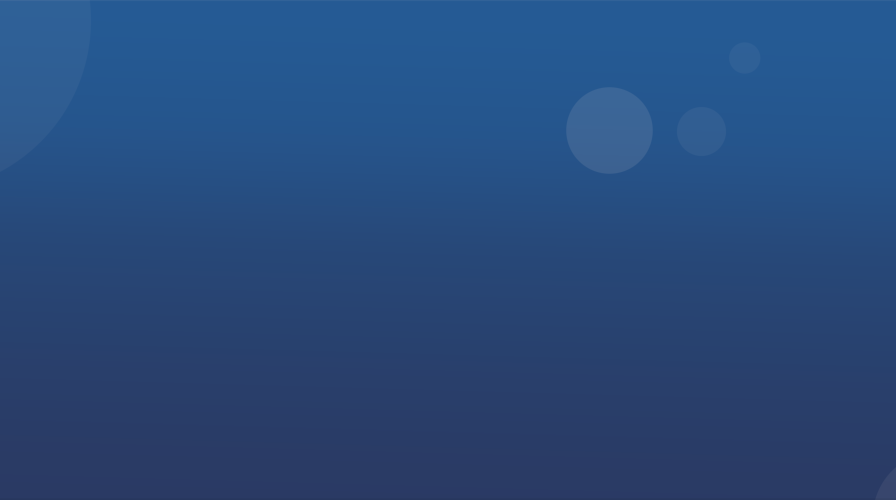
Write a Shadertoy shader that draws this background.

```glsl
// Deep blue vertical gradient with a few pale translucent discs.

// Soft-edged coverage of a disc; lengths are in canvas heights.
float disc(vec2 p, vec2 center, float radius) {
    float edge = 0.75 / iResolution.y;
    return 1.0 - smoothstep(-edge, edge, length(p - center) - radius);
}

// Lays a translucent pale veil over a colour.
vec3 veil(vec3 base, float amount) {
    return mix(base, vec3(0.95, 0.88, 0.86), amount);
}

// Gradient colour by depth, from 0 at the top to 1 at the bottom.
vec3 waterColor(float depth) {
    vec3 color = mix(vec3(0.145, 0.354, 0.580), vec3(0.147, 0.331, 0.547), smoothstep(0.02, 0.34, depth));
    color = mix(color, vec3(0.153, 0.285, 0.476), smoothstep(0.24, 0.53, depth));
    color = mix(color, vec3(0.159, 0.250, 0.425), smoothstep(0.42, 0.78, depth));
    return mix(color, vec3(0.164, 0.229, 0.394), smoothstep(0.68, 1.0, depth));
}

void mainImage(out vec4 fragColor, in vec2 fragCoord) {
    vec2 p = fragCoord / iResolution.y;
    float aspect = iResolution.x / iResolution.y;

    // Slightly tilted gradient: the light reaches lower on the right
    float depth = 1.0 - p.y - 0.028 * (p.x - 0.5 * aspect);
    vec3 color = waterColor(clamp(depth, 0.0, 1.0));

    // Large discs cut off by the corners
    color = veil(color, 0.048 * disc(p, vec2(-0.161, 0.959), 0.343));
    color = veil(color, 0.070 * disc(p, vec2(aspect + 0.086, -0.035), 0.1325));

    // Group of small discs at the upper right
    color = veil(color, 0.108 * disc(p, vec2(1.219, 0.739), 0.0865));
    color = veil(color, 0.057 * disc(p, vec2(1.403, 0.737), 0.0490));
    color = veil(color, 0.050 * disc(p, vec2(1.4895, 0.884), 0.0312));

    // Thin light rim at the top and dark rim at the bottom
    color = veil(color, 0.06 * smoothstep(0.9965, 0.999, p.y));
    color *= 1.0 - 0.06 * (1.0 - smoothstep(0.002, 0.005, p.y));

    fragColor = vec4(color, 1.0);
}
```
